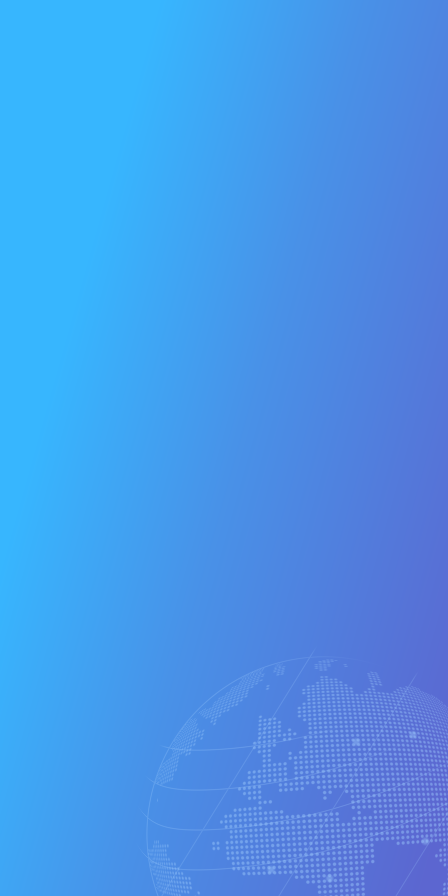
Give the GLSL for this background, as a Shadertoy shader.

```glsl
// A diagonal sky-blue to violet gradient with a pale dotted globe at lower right.
// Land is a union of soft superellipses with a noisy coast, sampled at the centres
// of a dot grid wrapped on the sphere; thin arcs, lines and nodes lie on top.
#define SKY vec3(0.215, 0.715, 0.998)
#define AZURE vec3(0.284, 0.570, 0.908)
#define VIOLET vec3(0.36, 0.40, 0.815)
#define PALE vec3(0.62, 0.80, 0.99)
#define GRADIENT_STOPS vec3(0.35, 0.81, 1.50)
#define GRADIENT_SLANT 0.28
#define GLOBE_CENTER vec2(0.724, 0.138)
#define GLOBE_RADIUS 0.396
#define DOT_SPACING 0.0315
#define DOT_RADIUS 0.0095
#define DOT_ALPHA 0.46
#define LINE_ALPHA 0.25

float hash(vec2 p) {
    return fract(sin(dot(p, vec2(127.1, 311.7))) * 43758.5453);
}

float noise(vec2 p) {
    vec2 i = floor(p), f = fract(p);
    f = f * f * (3.0 - 2.0 * f);
    return mix(mix(hash(i), hash(i + vec2(1, 0)), f.x),
               mix(hash(i + vec2(0, 1)), hash(i + vec2(1, 1)), f.x), f.y);
}

// Approximate signed distance to a tilted superellipse
float blob(vec2 p, vec2 center, vec2 radii, float tilt) {
    float c = cos(tilt), s = sin(tilt);
    vec2 d = p - center;
    d = vec2(c * d.x + s * d.y, c * d.y - s * d.x) / radii;
    d *= d;
    return (sqrt(length(d)) - 1.0) * min(radii.x, radii.y);
}

// Land mask distance in globe units, negative on land
float landDistance(vec2 q) {
    float coast = (noise(q * 16.0) - 0.5) * 0.08;
    // Main continent and its southern neighbour
    float d = blob(q, vec2(0.38, 0.38), vec2(0.60, 0.43), -0.08);
    d = min(d, blob(q, vec2(0.0, 0.62), vec2(0.18, 0.23), -0.3));
    d = min(d, blob(q, vec2(-0.32, 0.29), vec2(0.14, 0.10), 0.2));
    d = min(d, blob(q, vec2(-0.22, -0.06), vec2(0.37, 0.19), -0.08));
    d = min(d, blob(q, vec2(0.12, -0.14), vec2(0.17, 0.24), 0.0));
    d = min(d, blob(q, vec2(0.73, -0.15), vec2(0.08, 0.25), 0.15));
    // Inland seas and the southern bay
    d = max(d, -blob(q, vec2(-0.12, 0.19), vec2(0.26, 0.07), -0.2));
    d = max(d, -blob(q, vec2(0.06, 0.16), vec2(0.07, 0.045), 0.0));
    d = max(d, -blob(q, vec2(-0.17, 0.47), vec2(0.03, 0.11), -0.3));
    d = max(d, -blob(q, vec2(0.47, -0.29), vec2(0.19, 0.17), 0.3));
    // Islands and far coasts
    d = min(d, blob(q, vec2(-0.33, 0.54), vec2(0.05, 0.14), -0.2));
    d = min(d, blob(q, vec2(-0.48, 0.79), vec2(0.21, 0.05), 0.68));
    d = min(d, blob(q, vec2(-0.83, 0.46), vec2(0.18, 0.035), 1.0));
    d = min(d, blob(q, vec2(-0.87, -0.23), vec2(0.20, 0.07), -0.9));
    d = min(d, blob(q, vec2(0.05, 0.975), vec2(0.06, 0.02), 0.0));
    d = min(d, blob(q, vec2(0.29, 0.87), vec2(0.04, 0.07), 0.2));
    return d + coast;
}

// Dots on a grid stretched over the sphere, fading towards the rim
float landDots(vec2 q, float px) {
    float r = length(q);
    if (r >= 1.0) return 0.0;
    vec2 uv = q * asin(r) / max(r, 1e-4);
    float c = cos(0.06), s = sin(0.06);
    mat2 tilt = mat2(c, -s, s, c);
    vec2 grid = tilt * uv;
    vec2 cell = (floor(grid / DOT_SPACING) + 0.5) * DOT_SPACING;
    vec2 center = transpose(tilt) * cell;
    float arc = length(center);
    if (arc > 1.5) return 0.0;
    vec2 onDisc = center * sin(arc) / max(arc, 1e-4);
    float facing = sqrt(1.0 - r * r);
    float soft = 0.8 * px / max(facing, 0.3);
    float spot = 1.0 - smoothstep(-soft, soft, length(grid - cell) - DOT_RADIUS);
    return spot * step(landDistance(onDisc), 0.0) * mix(0.65, 1.0, smoothstep(0.1, 0.7, facing));
}

float stroke(float d, float px) {
    return 1.0 - smoothstep(0.0, 1.1 * px, abs(d));
}

// Sagging parallels, slanted links and the rim
float globeLines(vec2 q, float px) {
    float inside = 1.0 - smoothstep(1.0, 1.07, length(q));
    float lines = 0.0;
    for (int i = 0; i < 4; i++) {
        float k = float(i);
        float sag = 0.47 - 0.225 * k + 0.17 * (q.x + 0.8) * (q.x + 0.8)
                  + 0.1 * exp(-12.0 * (q.x + 1.03));
        float fade = 1.0 - smoothstep(-0.3 + 0.3 * k, 0.2 + 0.4 * k, q.x);
        lines = max(lines, stroke((q.y - sag) * 0.95, px) * fade);
    }
    for (int i = 0; i < 3; i++) {
        float offset = -0.70 + 0.66 * float(i);
        lines = max(lines, 0.8 * stroke((q.x - offset - q.y * 0.62) * 0.85, px));
    }
    float rim = stroke(length(q) - 1.0, px) * (1.0 - smoothstep(-0.5, 0.4, q.x));
    return max(lines * inside, rim);
}

void mainImage(out vec4 fragColor, in vec2 fragCoord) {
    // Three-stop slanted gradient
    vec2 p = fragCoord / iResolution.x;
    float slant = p.x + GRADIENT_SLANT * (iResolution.y / iResolution.x - p.y);
    vec3 stops = GRADIENT_STOPS;
    vec2 blend = clamp((slant - stops.xy) / (stops.yz - stops.xy), 0.0, 1.0);
    vec3 color = mix(mix(SKY, AZURE, blend.x), VIOLET, blend.y);

    vec2 q = (p - GLOBE_CENTER) / GLOBE_RADIUS;
    float px = 1.0 / (iResolution.x * GLOBE_RADIUS);
    color = mix(color, PALE, LINE_ALPHA * globeLines(q, px));
    color = mix(color, PALE, DOT_ALPHA * landDots(q, px));

    // Glowing nodes
    vec2 nodes[5] = vec2[5](vec2(0.18, 0.52), vec2(0.50, 0.56), vec2(0.57, -0.04),
                            vec2(-0.30, -0.20), vec2(0.03, -0.25));
    for (int i = 0; i < 5; i++) {
        float d = length(q - nodes[i]);
        color = mix(color, PALE, 0.4 * (1.0 - smoothstep(0.008, 0.03, d)));
    }
    fragColor = vec4(color, 1.0);
}
```
